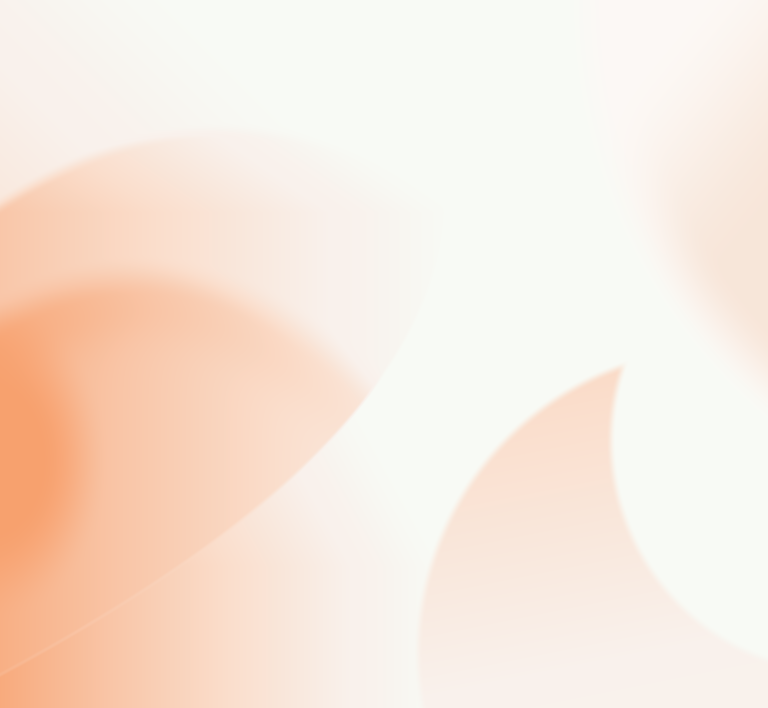
Reproduce this background procedurally as a WebGL 1 fragment shader.

```glsl
precision highp float;
// Soft peach petals, a pale crescent and a sandy corner wash on off-white paper.

uniform vec2 u_resolution;

const vec3 PAPER  = vec3(0.973, 0.980, 0.960);
const vec3 CREAM  = vec3(0.975, 0.945, 0.925);
const vec3 BLUSH  = vec3(0.980, 0.870, 0.800);
const vec3 PEACH  = vec3(0.975, 0.770, 0.650);
const vec3 ORANGE = vec3(0.970, 0.630, 0.430);
const vec3 SHELL  = vec3(0.988, 0.973, 0.960);
const vec3 SAND   = vec3(0.970, 0.900, 0.850);

// Coverage of a shape whose inside has positive distance.
float cover(float dist, float blur) {
  return smoothstep(-blur, blur, dist);
}

float disc(vec2 p, vec2 center, float radius) {
  return radius - length(p - center);
}

// Height below a downward arch, scaled to approximate true distance.
float arch(vec2 p, vec2 apex, float bend) {
  float dx = p.x - apex.x;
  float slope = 2.0 * bend * dx;
  return (apex.y - bend * dx * dx - p.y) / sqrt(1.0 + slope * slope);
}

// Positive to the left of the curved lower right side of the petal.
float petalSide(vec2 p) {
  float t = 0.5975 - p.y;
  float slope = 0.3445 + 2.752 * t;
  return (0.607 - 0.3445 * t - 1.376 * t * t - p.x) / sqrt(1.0 + slope * slope);
}

// Colour ramp from paper to orange.
vec3 ramp(float warmth) {
  vec3 color = mix(PAPER, CREAM, smoothstep(0.0, 0.2, warmth));
  color = mix(color, BLUSH, clamp((warmth - 0.2) / 0.25, 0.0, 1.0));
  color = mix(color, PEACH, clamp((warmth - 0.45) / 0.25, 0.0, 1.0));
  return mix(color, ORANGE, clamp((warmth - 0.7) / 0.3, 0.0, 1.0));
}

// Warmth of the nested petals and the haze around them.
float petalWarmth(vec2 p) {
  float lowHaze = 0.92 - 1.45 * p.x - 0.8 * max(p.y - 0.2, 0.0);
  float highHaze = 0.27 - 0.57 * (p.x + p.y - 0.788);
  float warmth = max(mix(lowHaze, highHaze, smoothstep(0.45, 0.75, p.y)), 0.0);

  float side = cover(petalSide(p), 0.004);
  float outerMask = side * cover(arch(p, vec2(0.325, 0.816), 1.004), 0.012);
  float outer = 0.68 - 1.03 * p.x - 1.5 * max(p.y - 0.7, 0.0);
  warmth = mix(warmth, max(outer, 0.0), outerMask);

  float depth = arch(p, vec2(0.198, 0.6116), 1.49);
  float rim = (depth - 0.05) / 0.05;
  float inner = 0.88 - 1.1 * p.x + 0.06 * exp(-rim * rim);
  warmth = mix(warmth, max(inner, 0.0), side * cover(depth, 0.03));

  float core = length((p - vec2(-0.014, 0.35)) / vec2(0.17, 0.23));
  return mix(warmth, 1.0, 1.0 - smoothstep(0.4, 1.0, core));
}

vec3 addCornerWash(vec3 color, vec2 p) {
  float depth = disc(p, vec2(1.586, 1.0), 0.777);
  float diagonal = p.x + 0.82 * (1.0 - p.y);
  color = mix(color, SHELL, smoothstep(-0.01, 0.05, depth));
  return mix(color, SAND, smoothstep(0.98, 1.35, diagonal) * smoothstep(0.0, 0.1, depth));
}

vec3 addCrescent(vec3 color, vec2 p) {
  float body = cover(disc(p, vec2(1.0226, 0.0749), 0.4322), 0.007);
  float bite = cover(disc(p, vec2(1.1915, 0.3785), 0.3285), 0.007);
  float warmth = 0.17 + 0.68 * (p.y - 0.2 * (p.x - 0.75));
  return mix(color, ramp(clamp(warmth, 0.17, 0.48)), body * (1.0 - bite));
}

void main() {
  vec2 p = gl_FragCoord.xy / u_resolution.y;
  vec3 color = ramp(petalWarmth(p));
  color = addCornerWash(color, p);
  color = addCrescent(color, p);
  gl_FragColor = vec4(color, 1.0);
}
```
